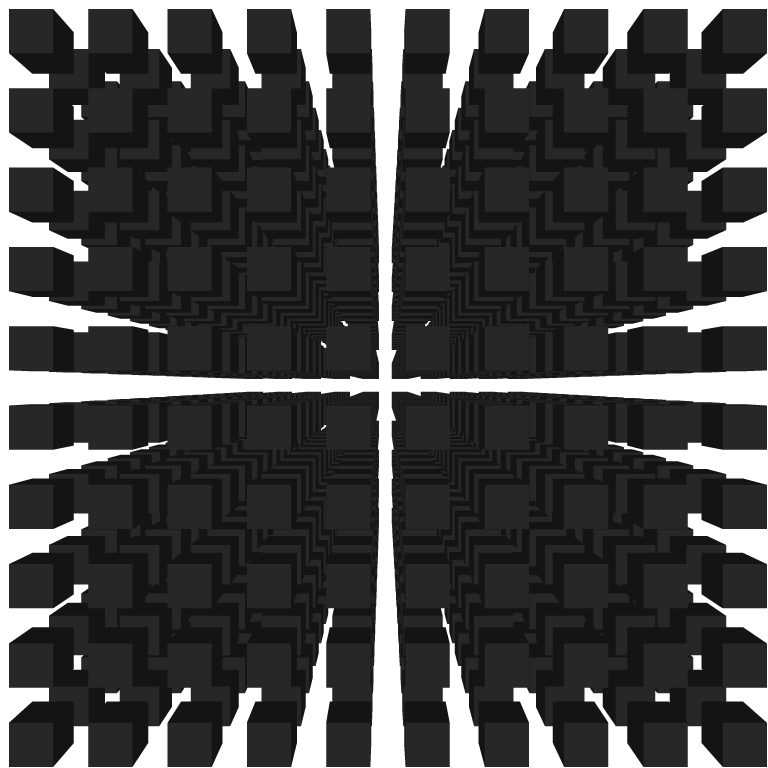
Write a three.js fragment shader that draws this pattern.

```glsl
// Draws a deep lattice of dark cubes in one-point perspective on white.
varying vec2 vUv;

const float PITCH = 0.10326;        // distance between cube centres
const float HALF_SIDE = 0.0288;     // half the edge of a cube
const float FIRST_CENTRE = -0.4595; // centre of the first row and column
const float LAST_INDEX = 9.0;       // ten cubes across and down
const float EYE_DISTANCE = 0.866;   // eye to front layer, a 60 degree view
const int LAYERS = 15;
const int SAMPLES = 4;              // per axis, for smooth edges

const vec3 BACKGROUND = vec3(1.0);
const vec3 FRONT_FACE = vec3(0.153);
const vec3 SIDE_FACE = vec3(0.08);

// Centre of the lattice cube nearest to a point, on both axes
vec2 nearestCentre(vec2 point, float first, float pitch, float lastIndex) {
  vec2 index = floor((point - first) / pitch + 0.5);
  return first + pitch * clamp(index, 0.0, lastIndex);
}

// Entry and exit scale of the ray through a square column
vec2 columnSpan(vec2 ray, vec2 centre, float halfSide) {
  vec2 a = (centre - halfSide) / ray;
  vec2 b = (centre + halfSide) / ray;
  vec2 entry = min(a, b);
  vec2 leave = max(a, b);
  return vec2(max(entry.x, entry.y), min(leave.x, leave.y));
}

// Walk the layers from front to back and shade the first face met
vec3 traceLattice(vec2 ray) {
  for (int layer = 0; layer < LAYERS; layer++) {
    // Scales at which the ray meets the front and back of this layer
    float front = 1.0 + float(layer) * PITCH / EYE_DISTANCE;
    float back = front + 2.0 * HALF_SIDE / EYE_DISTANCE;
    vec2 middle = ray * 0.5 * (front + back);
    vec2 centre = nearestCentre(middle, FIRST_CENTRE, PITCH, LAST_INDEX);
    vec2 span = columnSpan(ray, centre, HALF_SIDE);
    if (max(span.x, front) < min(span.y, back)) {
      return span.x <= front ? FRONT_FACE : SIDE_FACE;
    }
  }
  return BACKGROUND;
}

void main() {
  vec2 pixel = fwidth(vUv);
  vec2 view = vec2(vUv.x - 0.5, 0.5 - vUv.y);
  vec3 total = vec3(0.0);

  // Average a small grid of rays; the tiny shift avoids division by zero
  for (int j = 0; j < SAMPLES; j++) {
    for (int i = 0; i < SAMPLES; i++) {
      vec2 offset = (vec2(float(i), float(j)) + 0.5) / float(SAMPLES) - 0.5;
      total += traceLattice(view + offset * pixel + 0.000013);
    }
  }
  gl_FragColor = vec4(total / float(SAMPLES * SAMPLES), 1.0);
}
```
